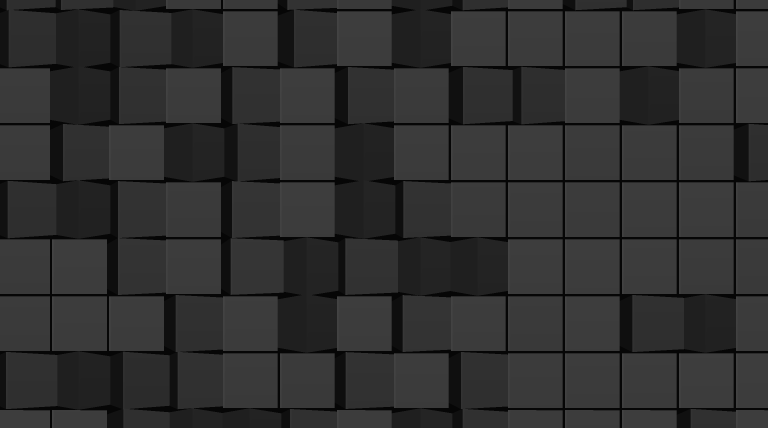
A Shadertoy shader for this background:

```glsl
const float ROWS = 7.51;                     // cubes per canvas height
const vec2  GRID_OFFSET = vec2(0.895, 0.333);
const float HALF_SIZE = 0.48;                // the rest of the cell is the gap
const float PERSPECTIVE = 0.35;              // growth of nearer edges
const float CALM_COLUMN = 7.5;               // cubes right of this mostly lie flat
const vec2  BUSY_ODDS = vec2(0.27, 0.66);    // edge-on, then edge-on or turned
const vec2  CALM_ODDS = vec2(0.09, 0.14);
const float MAX_ANGLE = 0.785398;
const float FLAT_SHADE = 0.232;
const float EDGE_SHADE = 0.132;
const float SIDE_SHADE = 0.045;
const float GAP_SHADE = 0.025;
const float RIM_LIGHT = 0.025;
const int   SAMPLES = 3;

float hash(vec2 p) {
    vec3 q = fract(vec3(p.xyx) * 0.1031);
    q += dot(q, q.yzx + 33.33);
    return fract((q.x + q.y) * q.z);
}

// Turn of a cube: 0 is flat, 1 is corner towards the viewer
float cubeTurn(vec2 cell) {
    float pick = hash(cell + 41.0);
    vec2 odds = cell.x < CALM_COLUMN ? BUSY_ODDS : CALM_ODDS;
    if (pick < odds.x) return 0.97;
    if (pick < odds.y) return mix(0.3, 0.58, hash(cell + 87.0));
    return 0.0;
}

// Returns depth and shade of one cube at offset q from its centre
vec2 cube(vec2 q, vec2 cell) {
    float turn = cubeTurn(cell);
    float angle = turn * MAX_ANGLE;
    float c = cos(angle), s = sin(angle);
    vec2 corner = HALF_SIZE * vec2(s - c, s + c);
    float slope = max(s / c, 0.001);
    float fromCorner = q.x - corner.x;
    bool onFace = fromCorner >= 0.0;

    float depth = corner.y - (onFace ? fromCorner * slope : -fromCorner / slope);
    float halfHeight = HALF_SIZE * (1.0 + PERSPECTIVE * (depth - HALF_SIZE));
    if (abs(q.x) > HALF_SIZE * (c + s) || abs(q.y) > halfHeight) return vec2(-10.0, GAP_SHADE);

    // Lit front face, with a thin bright rim, or shadowed side
    float face = mix(FLAT_SHADE, EDGE_SHADE, turn);
    face += 0.012 * (hash(cell + 13.0) - 0.5) + 0.008 * q.y;
    face += RIM_LIGHT * (1.0 - turn) * (1.0 - smoothstep(0.015, 0.04, fromCorner));
    float side = mix(SIDE_SHADE, EDGE_SHADE - 0.004, turn * turn);
    return vec2(depth, onFace ? face : side);
}

// Nearest surface among the cube here and its neighbours
float wall(vec2 p) {
    vec2 home = floor(p);
    vec2 nearest = vec2(-9.0, GAP_SHADE);
    for (int y = -1; y <= 1; y++)
    for (int x = -1; x <= 1; x++) {
        vec2 cell = home + vec2(x, y);
        vec2 hit = cube(p - cell - 0.5, cell);
        if (hit.x > nearest.x) nearest = hit;
    }
    return nearest.y;
}

void mainImage(out vec4 fragColor, in vec2 fragCoord) {
    // Average several samples to smooth the edges
    float shade = 0.0;
    for (int j = 0; j < SAMPLES; j++)
    for (int i = 0; i < SAMPLES; i++) {
        vec2 jitter = (vec2(i, j) + 0.5) / float(SAMPLES) - 0.5;
        shade += wall((fragCoord + jitter) / iResolution.y * ROWS - GRID_OFFSET);
    }
    fragColor = vec4(vec3(shade / float(SAMPLES * SAMPLES)), 1.0);
}
```
